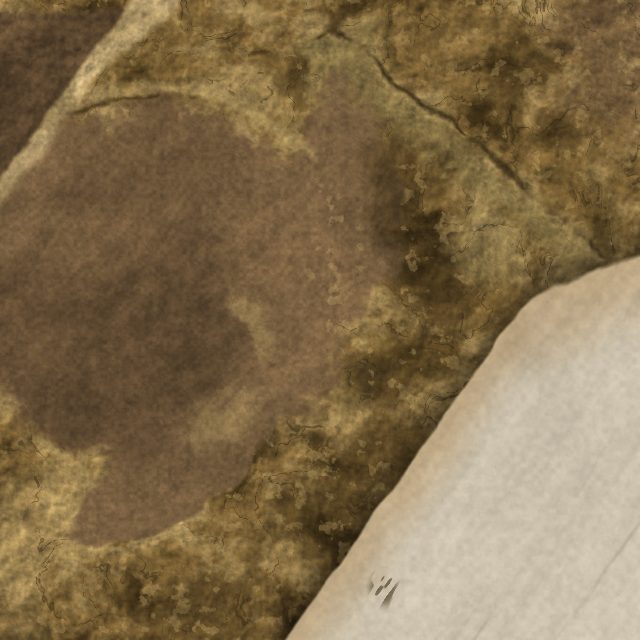
This texture is drawn by a Shadertoy shader. Its source:

```glsl
// Weathered brown rock: a smooth plate framed by ochre crust and ridges, with
// a pale streaked boulder at the lower right. Warped fbm noise breaks up soft
// ellipses and lines; small height differences light the surface.

const vec3 OCHRE = vec3(.47, .37, .2);
const vec3 UMBER = vec3(.25, .19, .09);
const vec3 TAN = vec3(.65, .55, .35);
const vec3 CREAM = vec3(.76, .67, .5);
const vec3 OLIVE = vec3(.44, .38, .23);
const vec3 PLATE = vec3(.47, .37, .25);
const vec3 SLAB = vec3(.35, .27, .18);
const vec3 STONE = vec3(.8, .76, .68);
const vec3 STONE_RIM = vec3(.74, .65, .51);
const float WARP = .05;
const float RELIEF = 1.1;
const float GRAIN = .35;

float hash(vec2 p) {
  return fract(sin(dot(p, vec2(127.1, 311.7))) * 43758.5453);
}

float noise(vec2 p) {
  vec2 i = floor(p), f = fract(p);
  f = f * f * (3. - 2. * f);
  return mix(mix(hash(i), hash(i + vec2(1, 0)), f.x),
             mix(hash(i + vec2(0, 1)), hash(i + 1.), f.x), f.y);
}

float fbm(vec2 p) {
  float sum = 0., amp = .5;
  for (int i = 0; i < 5; i++) {
    sum += amp * noise(p);
    p = mat2(1.6, 1.2, -1.2, 1.6) * p + 7.3;
    amp *= .5;
  }
  return sum;
}

float fade(float a, float b, float x) { return 1. - smoothstep(a, b, x); }

float line(float d, float width) { return exp(-d * d / (width * width)); }

// Elliptic radius, 1 on the outline; the long axis is turned by angle.
float oval(vec2 p, float x, float y, float rx, float ry, float angle) {
  float c = cos(angle), s = sin(angle);
  return length(mat2(c, -s, s, c) * (p - vec2(x, y)) / vec2(rx, ry));
}

float spot(vec2 p, float x, float y, float rx, float ry, float angle) {
  return fade(.45, 1.25, oval(p, x, y, rx, ry, angle));
}

vec3 rock(vec2 p) {
  vec2 warp = vec2(fbm(p * 9.), fbm(p * 9. + 31.)) - .48;
  float fine = fbm(p * 48. + warp) - .48;
  vec2 q = p + WARP * warp + .012 * fine, r = q + 1.2 * WARP * warp + .03 * fine;
  float tone = fbm(p * 13. + 2. * warp) + .35 * fine;
  float relief = fbm(p * 34. + warp) - fbm((p + vec2(.004, -.005)) * 34. + warp);
  float shade = .75 + .5 * tone;
  float broken = smoothstep(.3, .6, noise(p * 26.) + .6 * fine);

  // Mottled crust
  vec3 col = mix(UMBER, OCHRE, smoothstep(.2, .47, tone));
  col = mix(col, TAN, .75 * smoothstep(.49, .74, tone));
  col = mix(col, PLATE * .95, .75 * spot(r, .96, .93, .13, .16, 0.));
  col = mix(col, OLIVE * 1.15, .6 * spot(r, .53, .9, .1, .08, 0.));
  float pale = .6 * spot(r, .05, .17, .14, .1, .3) + .4 * spot(r, .01, .06, .06, .14, 0.)
    + .6 * spot(r, .29, .2, .09, .035, .7) + .5 * spot(r, .5, .36, .09, .06, .5);
  col = mix(col, TAN * 1.08, min(pale, .8) * (.5 + tone));

  // Smooth plate: a broad dome, a right shoulder and a lower tongue
  float dome = oval(q, .23, .56, .34, .285, 0.);
  float body = min(dome, oval(r, .53, .68, .115, .19, 0.));
  body = min(body, oval(r, .25, .25, .17, .075, .5));
  float plate = fade(.9, 1.06, body + .3 * (tone - .48));
  vec3 face = PLATE * (.82 + .38 * tone);
  face = mix(face, SLAB * shade, .75 * spot(r, .14, .45, .29, .19, .5));
  face = mix(face, SLAB, .45 * spot(r, .23, .75, .18, .1, .2));
  pale = spot(r, .35, .36, .06, .05, .4) + spot(r, .385, .51, .025, .05, .4);
  float flecks = smoothstep(.59, .68, fbm(p * 62.));
  pale += flecks * (.15 + spot(r, .52, .59, .06, .14, 0.));
  col = mix(col, mix(face, TAN, .5 * min(pale, 1.)), plate);

  // Shadowed hollows
  float hollow = .7 * spot(r, .64, .7, .07, .13, .25)
    + .7 * spot(r, .68, .54, .07, .1, -.3)
    + .8 * spot(r, .62, .43, .13, .045, .3)
    + .6 * spot(r, .56, .25, .22, .07, .9)
    + .5 * spot(r, .32, .05, .09, .05, 0.)
    + .6 * spot(q, .88, .785, .035, .03, 0.)
    + .6 * spot(q, .95, .67, .035, .06, .2)
    + .6 * spot(r, .81, .87, .035, .1, .1)
    + .7 * spot(q, .457, .88, .023, .05, 0.);
  hollow = min(hollow, .85);
  col = mix(col, UMBER * (.5 + tone), hollow * (.65 + .5 * tone));
  col = mix(col, mix(OLIVE, TAN, tone * .8), .8 * spot(q, .76, .61, .07, .06, -.6));

  // Thin cracks and bright chips in the crust
  float crust = 1. - plate;
  float crack = line(fbm(p * 15. + 3. * warp) - .5, .012) * broken;
  col = mix(col, UMBER * .8, .5 * crust * crack);
  col = mix(col, TAN, .4 * crust * flecks);

  // Rim over the dome
  float above = smoothstep(.64, .76, p.y) * fade(.46, .52, p.x);
  float rim = (dome - 1.) * .3;
  col = mix(col, TAN, .7 * above * line(rim - .014, .011) * shade);
  col = mix(col, UMBER, .7 * above * line(rim, .004) * broken);

  // Diagonal ridge with a pebble at its head
  vec2 head = q - vec2(.5, .97);
  float side = dot(head, vec2(.627, .779)), along = dot(head, vec2(.779, -.627));
  float span = smoothstep(-.01, .04, along) * fade(.55, .62, along);
  col = mix(col, OLIVE * shade * 1.06, .8 * span * line(side + .032, .028));
  col = mix(col, TAN, .5 * span * line(side + .011, .005) * broken);
  col = mix(col, UMBER * .8, .75 * span * line(side, .006) * (.3 + .7 * broken));
  float pebble = oval(q, .48, .966, .036, .027, 0.);
  col = mix(col, TAN, .6 * fade(.7, 1., pebble));
  col = mix(col, UMBER, .6 * line(pebble - 1.1, .12) * broken);

  // Dark slab and cream ridge at the upper left
  float u = q.x - .73 * (q.y - .72);
  float width = mix(.018, .065, smoothstep(.85, 1., p.y));
  col = mix(col, SLAB * shade, fade(.96, .98, q.y - .1 * q.x) * fade(-.012, .004, u));
  float ridge = smoothstep(-.012, .002, u) * fade(width, width + .025, u);
  col = mix(col, mix(TAN, CREAM, tone) * (.75 + .5 * tone), .85 * ridge * smoothstep(.62, .72, p.y));

  float rough = mix(1., .4, plate * (1. - hollow));
  return col * (1. + RELIEF * rough * relief + GRAIN * (fbm(p * 170.) - .48));
}

vec3 boulder(vec2 p, float depth) {
  vec2 g = vec2(dot(p, vec2(.82, -.57)), dot(p, vec2(.57, .82)));
  float streak = fbm(g * vec2(50, 5)), cloud = fbm(p * 8.);
  vec3 col = mix(STONE_RIM, STONE, smoothstep(0., .1, depth + .06 * (cloud - .5)));
  col *= .91 + .11 * streak + .07 * cloud + .14 * (fbm(p * 110.) - .48);
  float vein = line(fract(g.x * 9. + .15 * cloud) - .5, .03);
  col *= 1. - .1 * vein * smoothstep(.12, .22, depth) * smoothstep(.4, .6, streak);
  float chips = smoothstep(.58, .7, noise(g * vec2(170, 50)));
  return mix(col, UMBER, .6 * chips * spot(p, .6, .08, .025, .03, 0.));
}

void mainImage(out vec4 fragColor, in vec2 fragCoord) {
  vec2 p = fragCoord / iResolution.xy;

  // Boulder outline: steep flank bending into a gentler crown
  float flank = 1.39 * (p.x - .443), crown = .51 + .43 * (p.x - .78);
  float k = clamp(.5 + (crown - flank) / .06, 0., 1.);
  float top = mix(crown, flank, k) - .03 * k * (1. - k);
  float depth = (top + .025 * (fbm(p * 14.) - .48) - p.y) * .62;

  vec3 col = rock(p) * (1. - .4 * line(min(depth, 0.), .025));
  float edge = .0015 + 1. / iResolution.y;
  col = mix(col, boulder(p, depth), smoothstep(-edge, edge, depth));
  fragColor = vec4(col, 1);
}
```
